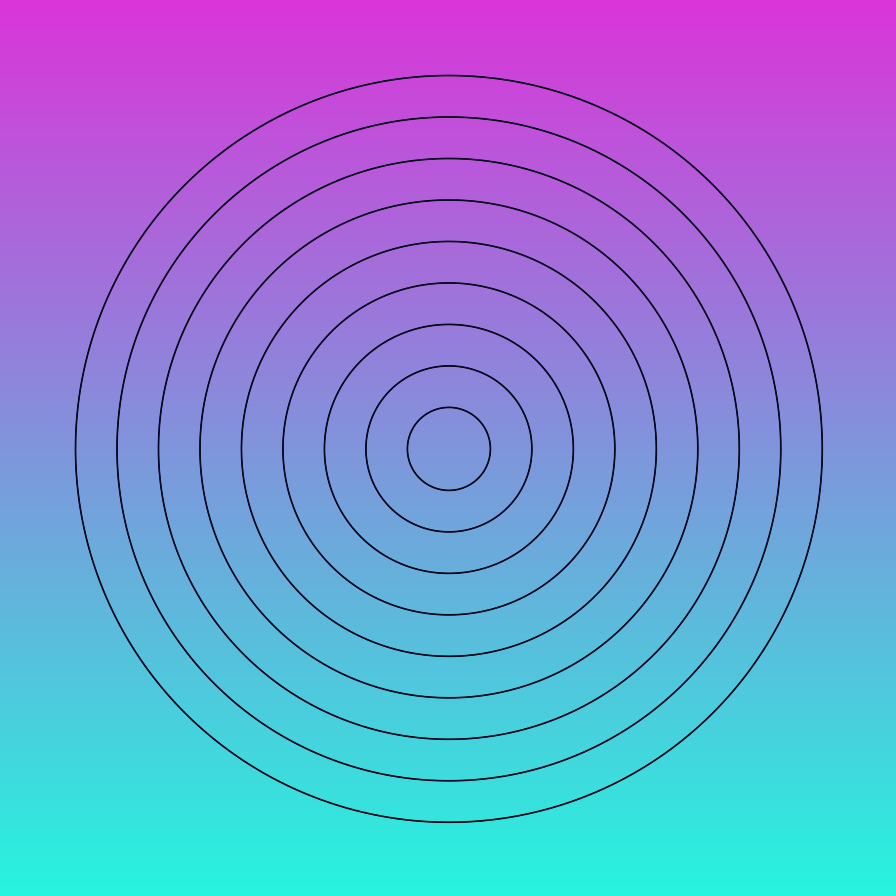
Reproduce this background procedurally as a three.js fragment shader.

```glsl
// Nine thin concentric rings over a vertical turquoise to magenta gradient.
varying vec2 vUv;

const vec3 TURQUOISE = vec3(0.145, 0.96, 0.87);
const vec3 MAGENTA = vec3(0.855, 0.205, 0.85);
const vec3 INK = vec3(0.03, 0.03, 0.12);

const vec2 CENTER = vec2(0.501, 0.499);
const float RING_COUNT = 9.0;
const float OUTER_RADIUS = 0.4167;
const float HALF_WIDTH = 0.001;
const float SOFTNESS = 0.0006;

vec3 verticalGradient(float height, vec3 bottom, vec3 top) {
  return mix(bottom, top, clamp(height, 0.0, 1.0));
}

// Distance to the nearest of the evenly spaced rings, leaving out the center.
float ringDistance(vec2 p, float count, float outerRadius) {
  float spacing = outerRadius / count;
  float radius = length(p);
  float index = clamp(floor(radius / spacing + 0.5), 1.0, count);
  return abs(radius - index * spacing);
}

float strokeMask(float dist, float halfWidth, float softness) {
  return 1.0 - smoothstep(halfWidth - softness, halfWidth + softness, dist);
}

void main() {
  // Background
  vec3 color = verticalGradient(vUv.y, TURQUOISE, MAGENTA);

  // Rings
  float dist = ringDistance(vUv - CENTER, RING_COUNT, OUTER_RADIUS);
  color = mix(color, INK, strokeMask(dist, HALF_WIDTH, SOFTNESS));

  gl_FragColor = vec4(color, 1.0);
}
```
